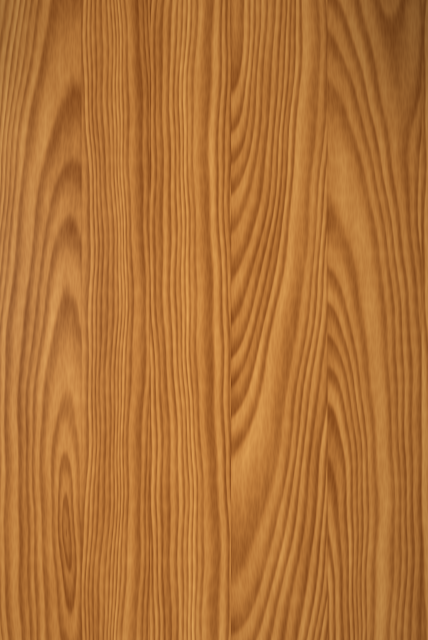
Reproduce this texture procedurally as a Shadertoy shader.

```glsl
float hash(vec2 cell) {
    return fract(sin(dot(cell, vec2(127.1, 311.7))) * 43758.5);
}

// Distance to the nearest scattered point
float cellular(vec2 p) {
    vec2 base = floor(p);
    float nearest = 2.0;
    for (int j = -1; j <= 1; j++)
    for (int i = -1; i <= 1; i++) {
        vec2 cell = base + vec2(i, j);
        vec2 point = cell + vec2(hash(cell), hash(cell + 57.0));
        nearest = min(nearest, distance(p, point));
    }
    return nearest;
}

vec3 woodColor(float tone) {
    vec3 dark = vec3(0.48, 0.25, 0.08);
    vec3 middle = vec3(0.71, 0.46, 0.215);
    vec3 light = vec3(0.87, 0.65, 0.36);
    return tone < 0.5 ? mix(dark, middle, tone * 2.0)
                      : mix(middle, light, tone * 2.0 - 1.0);
}

vec3 wood(vec2 p) {
    // Per plank: left edge, pith axis, taper, height where the taper is zero
    vec4 planks[6] = vec4[6](
        vec4(-1.0, 0.165, 0.11, 0.25),
        vec4(0.19, -0.3, 0.01, 0.0),
        vec4(0.35, -0.1, 0.03, 0.8),
        vec4(0.54, 0.53, -0.15, 1.5),
        vec4(0.765, 0.75, 0.13, 0.0),
        vec4(0.985, 0.7, 0.05, 0.0));
    int id = 0;
    float seam = 1.0;
    for (int i = 1; i < 6; i++) {
        if (p.x > planks[i].x) id = i;
        seam = min(seam, abs(p.x - planks[i].x));
    }
    vec4 plank = planks[id];
    float k = float(id);

    // Tapered growth rings, gently bent by layered sines
    float x = p.x + 0.011 * sin(p.y * 3.1 + k * 2.2)
            + 0.003 * sin(p.y * 11.0 + p.x * 25.0 + k)
            + 0.0012 * sin(p.y * 29.0 - p.x * 40.0);
    float depth = plank.z * (p.y - plank.w);
    float radius = length(vec2(x - plank.y, depth));
    if (id == 4) {
        vec2 swirl = (p - vec2(0.985, 1.5)) / vec2(0.055, 0.3);
        radius -= 0.08 * exp(-dot(swirl, swirl));
    }
    float rings = radius * (id == 1 ? 82.0 : 62.0);
    rings += 0.7 * sin(rings * 0.53 + k) + 0.4 * sin(rings * 1.13 + k * 3.0);

    // Pale early wood fades into a dark late line
    float s = fract(rings);
    float early = smoothstep(0.0, 0.25, s) * (1.0 - smoothstep(0.4, 1.0, s));
    float strength = 0.65 + 0.6 * hash(vec2(floor(rings), k));
    float tone = 0.27 + 0.38 * early * strength;

    // Broad bands, dark heartwood and a brown stripe
    tone += 0.06 * sin(radius * 41.0 + k * 2.0) + 0.03 * sin(p.y * 5.0 + p.x * 30.0);
    float heart = exp(-pow((x - plank.y) / 0.03, 2.0));
    tone -= 0.13 * heart * (0.6 + 0.4 * sin(p.y * 9.0 + k));
    tone -= 0.17 * exp(-pow((p.x - 0.322) / 0.026, 2.0)) * smoothstep(0.0, 1.0, p.y);

    // Fine fibres and soft streaks
    tone += 0.16 * (cellular(vec2(x * 210.0, p.y * 32.0)) - 0.45);
    tone += 0.14 * (cellular(vec2(x * 48.0, p.y * 5.0) + k * 9.0) - 0.45);
    tone -= 0.1 * (1.0 - smoothstep(0.0, 0.004, seam));
    return woodColor(clamp(tone, 0.0, 1.0));
}

void mainImage(out vec4 fragColor, in vec2 fragCoord) {
    // Four samples smooth the rings and seams
    vec3 color = vec3(0.0);
    for (int i = 0; i < 4; i++) {
        vec2 offset = vec2(i % 2, i / 2) * 0.5 - 0.25;
        color += 0.25 * wood((fragCoord + offset) / iResolution.x);
    }

    // Soft light from the left centre, darker top corners
    vec2 uv = fragCoord / iResolution.xy;
    vec2 away = uv - vec2(0.35, 0.45);
    float shade = 1.07 - 0.3 * dot(away, away);
    shade -= 0.14 * smoothstep(0.7, 1.0, uv.y) * smoothstep(0.2, 0.6, abs(uv.x - 0.45));
    color *= shade;
    color += vec3(0.02, 0.04, 0.06) * exp(-12.0 * dot(uv - vec2(0.0, 0.55), uv - vec2(0.0, 0.55)));
    fragColor = vec4(color, 1.0);
}
```
